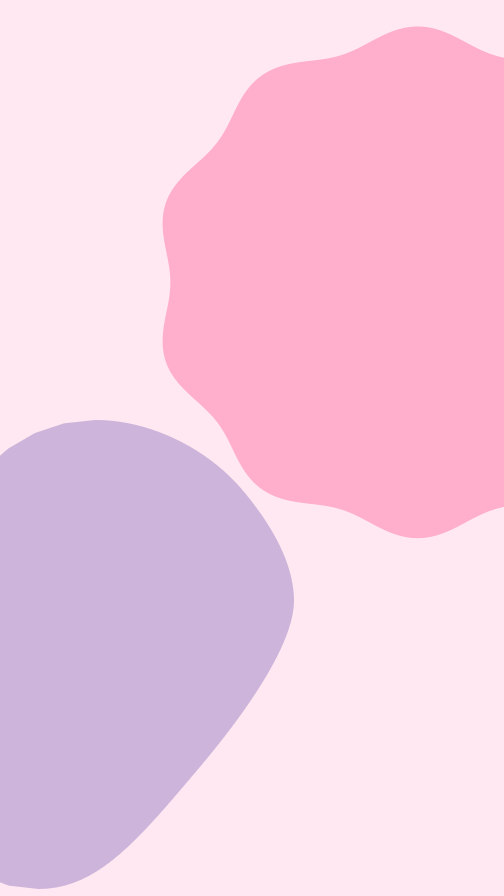
Give the GLSL for this background, as a Shadertoy shader.

```glsl
// Flat pastel backdrop: a pink scalloped disc and a smooth lilac blob on pale rose.

// Closed outline of five cubic curves; each starts at every third point.
const vec2 BLOB[15] = vec2[15](
    vec2(0.1068, 0.5313), vec2(0.1654, 0.5313), vec2(0.2292, 0.5013),
    vec2(0.2695, 0.4544), vec2(0.3060, 0.4115), vec2(0.3281, 0.3685),
    vec2(0.3281, 0.3294), vec2(0.3281, 0.2839), vec2(0.2799, 0.2122),
    vec2(0.2279, 0.1497), vec2(0.1563, 0.0651), vec2(0.1107, 0.0078),
    vec2(0.0430, 0.0078), vec2(-0.1931, 0.0078), vec2(-0.1393, 0.5313));

vec2 cubicCurve(vec2 a, vec2 b, vec2 c, vec2 d, float t) {
    float s = 1.0 - t;
    return s * s * s * a + 3.0 * s * s * t * b + 3.0 * s * t * t * c + t * t * t * d;
}

// Signed distance to the blob, walking its outline in short straight steps.
float blobDistance(vec2 p) {
    const int STEPS = 20;
    float nearest = 1e9, side = 1.0;
    vec2 start = BLOB[0];
    for (int k = 0; k < 15; k += 3) {
        for (int i = 1; i <= STEPS; i++) {
            vec2 end = cubicCurve(BLOB[k], BLOB[k + 1], BLOB[k + 2],
                                  BLOB[(k + 3) % 15], float(i) / float(STEPS));
            vec2 edge = end - start, toP = p - start;
            vec2 gap = toP - edge * clamp(dot(toP, edge) / dot(edge, edge), 0.0, 1.0);
            nearest = min(nearest, dot(gap, gap));
            // Flip the side at each edge crossed by a ray to the right.
            if ((start.y > p.y) != (end.y > p.y) &&
                toP.x < edge.x * toP.y / edge.y) side = -side;
            start = end;
        }
    }
    return side * sqrt(nearest);
}

// Ten-lobed disc, slightly flattened vertically.
float scallopDistance(vec2 p) {
    p.y /= 0.966;
    return length(p) - 0.2858 + 0.0098 * cos(10.0 * atan(p.y, p.x));
}

float coverage(float distance) {
    return clamp(0.5 - distance * iResolution.y, 0.0, 1.0);
}

void mainImage(out vec4 fragColor, in vec2 fragCoord) {
    vec2 p = fragCoord / iResolution.y;

    vec3 color = vec3(1.0, 0.91, 0.945);
    color = mix(color, vec3(1.0, 0.686, 0.8), coverage(scallopDistance(p - vec2(0.4661, 0.6849))));
    color = mix(color, vec3(0.8, 0.704, 0.857), coverage(blobDistance(p)));

    fragColor = vec4(color, 1.0);
}
```
